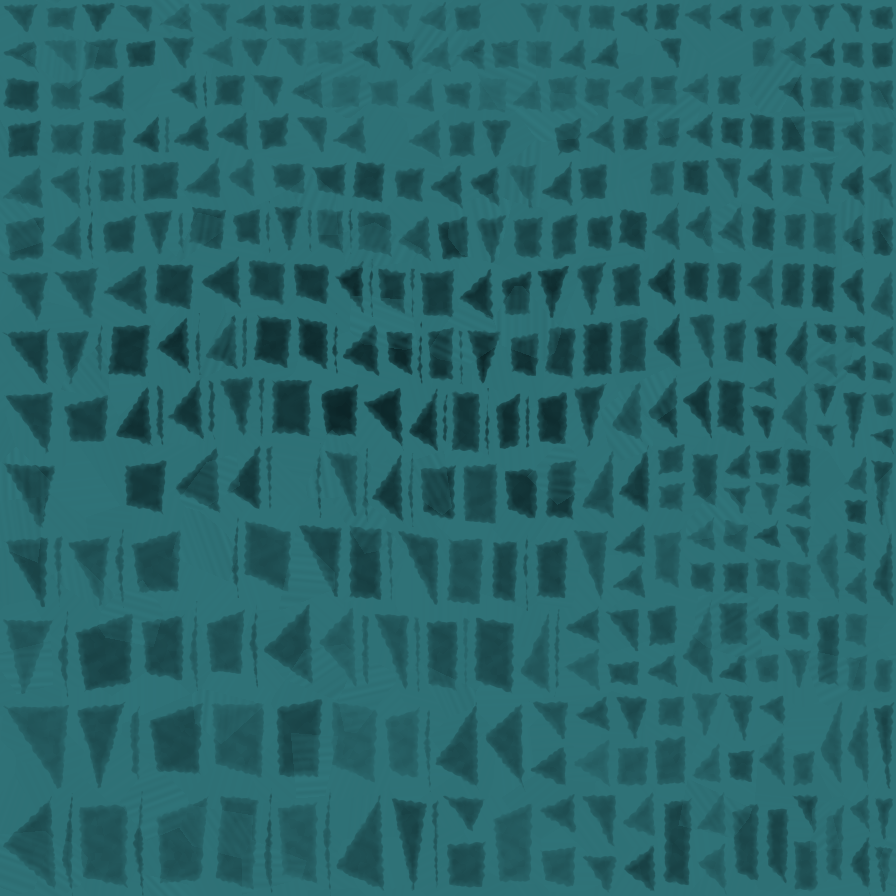
Reproduce this pattern procedurally as a three.js fragment shader.

```glsl
// Rows of dark, rough-edged teal shards that shrink toward the upper right.
varying vec2 vUv;

const vec3 TEAL = vec3(0.183, 0.445, 0.465);
const vec3 INK = vec3(0.045, 0.145, 0.155);
const float ROWS = 14.0;
const float TAU = 6.2831853;

float hash(vec2 p, float seed) {
  vec3 q = fract(vec3(p.xyx + seed * 7.31) * vec3(0.1031, 0.1030, 0.0973));
  q += dot(q, q.yzx + 33.33);
  return fract((q.x + q.y) * q.z);
}

// Wrapping cellular noise: offset to the nearest point, and that cell's hash
vec3 cellular(vec2 uv, float count, float seed) {
  vec2 p = uv * count, base = floor(p);
  vec3 nearest = vec3(9.0);
  for (int j = -1; j <= 1; j++) {
    for (int i = -1; i <= 1; i++) {
      vec2 cell = base + vec2(float(i), float(j));
      vec2 id = mod(cell, count);
      vec2 offset = p - cell - vec2(hash(id, seed), hash(id, seed + 1.0));
      if (dot(offset, offset) < dot(nearest.xy, nearest.xy))
        nearest = vec3(offset, hash(id, seed + 2.0));
    }
  }
  return nearest;
}

// Geometric spacing: n steps over 0..1, the last one r times the first
float stepIndex(float x, float n, float r) {
  return clamp(floor(n * log(1.0 + (r - 1.0) * x) / log(r)), 0.0, n - 1.0);
}
float stepEdge(float i, float n, float r) {
  return (pow(r, i / n) - 1.0) / (r - 1.0);
}

// Keeps the part of lo..hi that holds x; returns 1 for the upper part
float split(float x, float at, inout float lo, inout float hi) {
  float cut = mix(lo, hi, at);
  if (x < cut) { hi = cut; return 0.0; }
  lo = cut;
  return 1.0;
}

float edgeSide(vec2 p, vec2 a, vec2 b) {
  vec2 e = b - a;
  return dot(p - a, vec2(e.y, -e.x)) / length(e);
}

// Signed distance to a triangle or quad filling a box
float shard(vec2 p, vec2 size, vec2 id) {
  float kind = hash(id, 3.0), a = hash(id, 4.0), b = hash(id, 5.0), c = hash(id, 6.0);
  vec2 bl = vec2(0.22 * a, 0.28 * b), br = vec2(1.0 - 0.12 * c, 0.12 * a);
  vec2 tr = vec2(1.0, 1.0 - 0.15 * b), tl = vec2(0.15 * c, 1.0 - 0.25 * a);
  if (kind < 0.38) {          // points left, upright right side
    float tip = mix(0.2, 0.65, a);
    bl = vec2(0.0, tip - 0.02);
    tl = vec2(0.0, tip + 0.02);
    br = vec2(1.0, 0.0);
    tr = vec2(1.0 - 0.1 * c, 1.0);
  } else if (kind < 0.56) {   // points down, flat top
    float tip = mix(0.4, 0.95, b);
    bl = vec2(tip - 0.03, 0.0);
    br = vec2(tip + 0.03, 0.0);
    tl = vec2(0.0, 1.0 - 0.1 * a);
    tr = vec2(1.0, 1.0 - 0.08 * c);
  }
  bl *= size; br *= size; tr *= size; tl *= size;
  return max(max(edgeSide(p, bl, br), edgeSide(p, br, tr)),
             max(edgeSide(p, tr, tl), edgeSide(p, tl, bl)));
}

float glow(vec2 p, vec2 center, vec2 radius) {
  vec2 q = (p - center) / radius;
  return exp(-dot(q, q));
}

// Fine parallel streaks in a direction picked per facet
float streaks(vec3 facet) {
  float angle = facet.z * 40.0;
  float x = dot(facet.xy, vec2(cos(angle), sin(angle)));
  return 0.5 * sin(x * 34.0 + angle) + 0.5 * sin(x * 19.0 + 3.0 * sin(x * 11.0));
}

void main() {
  vec2 uv = clamp(vUv, 0.0, 1.0);
  vec2 p = uv;
  p.y += 0.009 * sin(TAU * 2.0 * uv.x + 1.0) * sin(0.5 * TAU * uv.y);

  // Row, then column; upper rows hold more and more even columns
  float row = stepIndex(p.y, ROWS, 0.3);
  vec2 lo, hi;
  lo.y = stepEdge(row, ROWS, 0.3);
  hi.y = stepEdge(row + 1.0, ROWS, 0.3);
  float rise = pow(lo.y, 1.4);
  float columns = floor(mix(20.0, 27.0, rise)), ratio = mix(0.3, 0.75, rise);
  float column = stepIndex(p.x, columns, ratio);
  lo.x = stepEdge(column, columns, ratio);
  hi.x = stepEdge(column + 1.0, columns, ratio);
  vec2 id = vec2(column, row);

  // Tall cells stack two shards, some wide ones gain a sliver
  vec2 size = hi - lo;
  float pick = hash(id, 8.0);
  if (size.y > 2.1 * size.x && pick < 0.75)
    id.y += 40.0 * split(p.y, mix(0.4, 0.62, hash(id, 9.0)), lo.y, hi.y);
  else if (size.x > 0.045 && pick < 0.4)
    id.x += 40.0 * split(p.x, 0.8, lo.x, hi.x);
  vec2 inset = 0.0025 + 0.035 * (hi - lo);
  lo += inset;
  hi -= inset;

  // Crumbled outline
  vec3 grain = cellular(uv, 130.0, 20.0);
  float d = shard(p - lo, hi - lo, id) + (length(grain.xy) - 0.4) * 0.0038;
  float present = step(0.05, hash(id, 11.0));

  // Tone per shard: darkest around the middle, paler in patches
  vec2 mid = 0.5 * (lo + hi);
  float depth = 0.47 + 0.4 * glow(mid, vec2(0.45, 0.6), vec2(0.42, 0.17))
    - 0.16 * glow(mid, vec2(0.47, 0.9), vec2(0.17, 0.14))
    - 0.13 * glow(mid, vec2(0.55, 0.2), vec2(0.25, 0.15))
    + 0.3 * (hash(id, 12.0) - 0.5);
  float core = smoothstep(0.0, 0.008, -d);
  float mottle = 0.05 * (grain.z - 0.5) + 0.03 * sin(TAU * 23.0 * uv.x + 3.0 * sin(TAU * 17.0 * uv.y));
  depth = depth * mix(0.6, 1.0, core) + mottle * core;

  // Faint glassy facets cross both ground and shards
  vec3 facet = cellular(uv, 18.0, 30.0);
  float line = streaks(facet);
  float glassy = step(0.86, facet.z);
  depth *= 1.0 - glassy * (0.25 + 0.1 * line);
  float ground = 0.03 * (fract(facet.z * 17.0) - 0.4) + line * mix(0.008, 0.045, glassy);

  float cover = present * smoothstep(0.0012, -0.0012, d);
  float tone = mix(ground, depth, cover);
  gl_FragColor = vec4(mix(TEAL, INK, clamp(tone, -0.06, 1.0)), 1.0);
}
```
